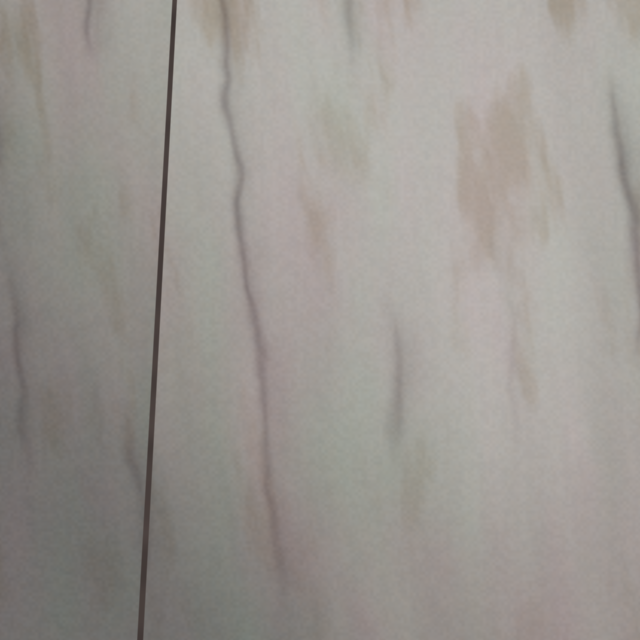
A WebGL 2 fragment shader for this texture:

```glsl
#version 300 es
precision highp float;
// Pale veined stone panels in soft side light, split by one dark slanted joint.

uniform vec2 u_resolution;
out vec4 fragColor;

const vec3 SHADOW_STONE = vec3(0.435, 0.427, 0.417);
const vec3 MID_STONE = vec3(0.590, 0.565, 0.547);
const vec3 LIGHT_STONE = vec3(0.710, 0.698, 0.678);
const vec3 VEIN_SHADE = vec3(0.72, 0.69, 0.70);
const vec3 TAN_SHADE = vec3(0.91, 0.87, 0.82);
const vec3 JOINT_COLOR = vec3(0.27, 0.235, 0.225);

const float JOINT_BOTTOM = 0.219;     // joint x at the lower edge
const float JOINT_SLOPE = 0.054;      // joint x gained over the full height
const float JOINT_HALF_WIDTH = 0.0042;
const float JOINT_SOFTNESS = 0.0016;
const int VEIN_COUNT = 6;
const float VEIN_SPACING = 0.2;
const float VEIN_LEAN = 0.11;
const float VEIN_WANDER = 0.065;
const float STREAK_CONTRAST = 0.24;
const float TINT_AMOUNT = 0.045;
const float GRAIN_SCALE = 210.0;
const float GRAIN_AMOUNT = 0.022;

float hash(vec2 p) {
    return fract(sin(dot(p, vec2(127.1, 311.7))) * 43758.5453);
}

float noise(vec2 p) {
    vec2 cell = floor(p);
    vec2 f = fract(p);
    f = f * f * (3.0 - 2.0 * f);
    float low = mix(hash(cell), hash(cell + vec2(1.0, 0.0)), f.x);
    float high = mix(hash(cell + vec2(0.0, 1.0)), hash(cell + vec2(1.0)), f.x);
    return mix(low, high, f.y);
}

float fbm(vec2 p) {
    float sum = 0.0;
    float amplitude = 0.5;
    for (int i = 0; i < 4; i++) {
        sum += amplitude * noise(p);
        p = p * 2.03 + vec2(17.3, 9.1);
        amplitude *= 0.5;
    }
    return sum / 0.9375;
}

// Broad light: dim at lower left, brightest at upper right of centre.
float lightLevel(vec2 uv) {
    float level = smoothstep(0.0, 0.82, 0.6 * uv.x + 0.47 * uv.y);
    level -= 0.42 * smoothstep(0.6, 1.15, uv.x) * (1.0 - 0.75 * uv.y);
    return level - 0.12 * smoothstep(0.8, 1.15, uv.y);
}

// Thin broken cores with a feathered halo on one side.
float veinDensity(vec2 uv) {
    float density = 0.0;
    for (int i = 0; i < VEIN_COUNT; i++) {
        float seed = float(i) * 7.31 + 2.0;
        float path = VEIN_SPACING * float(i) + 0.03 * (hash(vec2(seed, 4.0)) - 0.5);
        path += VEIN_LEAN * (0.5 - uv.y);
        path += VEIN_WANDER * (fbm(vec2(seed, uv.y * 4.5)) - 0.5);
        float offset = uv.x - path + 0.012 * (noise(uv * vec2(40.0, 18.0)) - 0.5);
        float presence = smoothstep(0.32, 0.72, noise(vec2(seed + 0.5, uv.y * 5.0)));
        presence *= mix(0.35, 1.0, smoothstep(0.0, 0.7, uv.y));
        float width = mix(0.004, 0.010, noise(vec2(seed, uv.y * 9.0 + 3.0)));
        float core = exp(-pow(offset / width, 2.0));
        float haloWidth = offset < 0.0 ? 0.012 : 0.032;
        float halo = exp(-pow(offset / haloWidth, 2.0));
        halo *= fbm(uv * vec2(34.0, 7.0) + seed);
        density += presence * (0.42 * core + 0.55 * halo);
    }
    return min(density, 1.0);
}

vec3 stone(vec2 uv, float panel) {
    // Streak space follows the vein lean and shifts between panels.
    vec2 p = vec2(uv.x + VEIN_LEAN * uv.y, uv.y) + panel * vec2(3.7, 1.9);
    p.x += 0.025 * (noise(p * vec2(9.0, 6.0)) - 0.5);
    float streak = fbm(p * vec2(13.0, 2.6));
    float level = lightLevel(uv) - 0.05 * panel + STREAK_CONTRAST * (streak - 0.5);
    level = clamp(level, 0.0, 1.0);
    vec3 color = mix(SHADOW_STONE, MID_STONE, smoothstep(0.0, 0.55, level));
    color = mix(color, LIGHT_STONE, smoothstep(0.4, 1.0, level));

    // Faint rose to green shifts and tan smears.
    float tint = fbm(p * vec2(11.0, 3.5) + 31.0) - 0.5;
    color += TINT_AMOUNT * tint * vec3(1.0, -0.7, 0.2);
    float smear = smoothstep(0.55, 0.78, fbm(p * vec2(16.0, 4.0) + 57.0));
    color *= mix(vec3(1.0), TAN_SHADE, smear * mix(0.3, 0.9, uv.y));
    return color * mix(vec3(1.0), VEIN_SHADE, veinDensity(uv));
}

void main() {
    vec2 uv = gl_FragCoord.xy / u_resolution;
    float jointOffset = uv.x - JOINT_BOTTOM - JOINT_SLOPE * uv.y;
    vec3 color = stone(uv, step(jointOffset, 0.0));

    // Fine mottled surface grain.
    float grain = noise(uv * GRAIN_SCALE) + 0.5 * noise(uv * GRAIN_SCALE * 0.5 + 11.0) - 0.75;
    float warmGrain = noise(uv * GRAIN_SCALE * 0.6 + 73.0) - 0.5;
    color += GRAIN_AMOUNT * (grain + 0.4 * warmGrain * vec3(1.0, 0.0, -1.0));

    // Joint, slightly narrower toward the top.
    float softness = max(JOINT_SOFTNESS, 1.0 / u_resolution.x);
    float halfWidth = JOINT_HALF_WIDTH * mix(1.1, 0.85, uv.y);
    float joint = 1.0 - smoothstep(-softness, softness, abs(jointOffset) - halfWidth);
    vec3 jointColor = JOINT_COLOR * (0.88 + 0.24 * noise(vec2(5.0, uv.y * 30.0)));
    fragColor = vec4(mix(color, jointColor, joint), 1.0);
}
```
